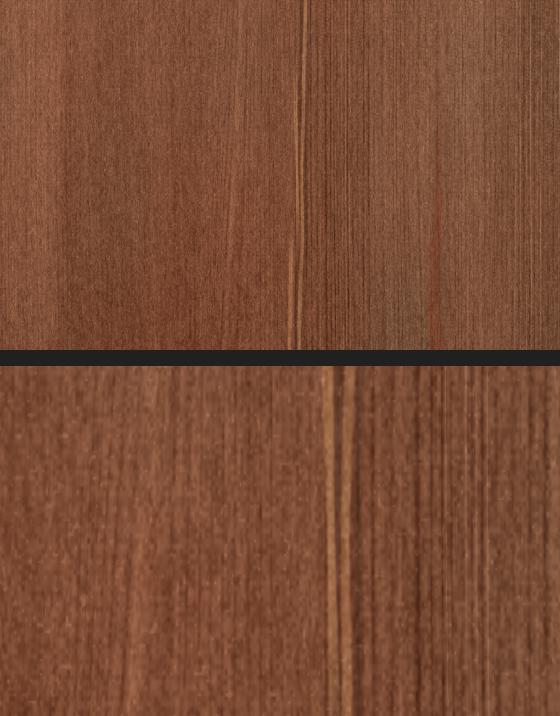
Top, the full canvas; bottom, a detail of the centre.
Reproduce this texture procedurally as a Shadertoy shader.

```glsl
// Stained softwood board with vertical grain, pale resin strands and a red streak.

float hash(vec2 p) {
    return fract(sin(dot(p, vec2(127.1, 311.7))) * 43758.5453);
}

float noise(vec2 p) {
    vec2 i = floor(p), f = fract(p);
    f = f * f * (3.0 - 2.0 * f);
    return mix(mix(hash(i), hash(i + vec2(1, 0)), f.x),
               mix(hash(i + vec2(0, 1)), hash(i + vec2(1, 1)), f.x), f.y);
}

// Soft step centred on an edge
float past(float edge, float soft, float x) {
    return smoothstep(edge - soft, edge + soft, x);
}

// Soft vertical strand around a centre line
float strand(float x, float centre, float halfWidth) {
    return 1.0 - smoothstep(halfWidth * 0.4, halfWidth, abs(x - centre));
}

// Broad lighter and darker boards across the width
float boardTone(float x, float y) {
    float tone = 0.66 - 0.24 * past(0.183 - 0.02 * (1.0 - y), 0.005 + 0.03 * (1.0 - y), x);
    tone += 0.08 * past(0.62, 0.08, x);
    tone -= 0.09 * past(0.865, 0.012, x);
    tone += 0.13 * past(1.06, 0.008, x);
    tone -= 0.15 * past(1.485, 0.02, x);
    return tone + 0.18 * (y - 0.6);
}

void mainImage(out vec4 fragColor, in vec2 fragCoord) {
    vec2 p = fragCoord / iResolution.y;
    p.x *= 1.6 * iResolution.y / iResolution.x;
    float y = p.y;

    // Grain coordinate: slight wander, with slanting lines left of centre
    float bend = exp(-pow((p.x - 0.65) / 0.06, 2.0));
    float x = p.x - 0.06 * (y - 0.5) * bend;
    x += 0.010 * (noise(vec2(p.x * 5.0, y * 1.8)) - 0.5);

    // Large patches, then long fibres, short fibres and specks
    float tone = boardTone(p.x, y);
    tone += 0.14 * (noise(vec2(x * 9.0, y * 2.2)) - 0.5);
    tone += 0.12 * (noise(vec2(x * 45.0, y * 1.5)) - 0.5);
    tone += 0.18 * (noise(vec2(x * 140.0, y * 9.0)) - 0.5);
    tone += 0.30 * (noise(vec2(x * 300.0, y * 55.0)) - 0.5);
    tone += 0.40 * (noise(vec2(x * 320.0, y * 200.0 + 31.0)) - 0.5);

    // Growth rings: unevenly spaced thin dark lines, faint on the left
    float phase = x * 440.0 + 16.0 * noise(vec2(x * 17.0, 3.0)) + 3.0 * noise(vec2(x * 60.0, y * 1.2));
    float lineId = floor(phase / 6.2832 + 0.25);
    float ring = pow(0.5 + 0.5 * sin(phase), 5.0);
    float breaks = 0.2 + 0.9 * hash(vec2(lineId, 4.0)) + 0.7 * (noise(vec2(lineId * 3.7, y * 22.0)) - 0.3);
    float ringDepth = 0.19 - 0.12 * past(0.19, 0.03, p.x) + 0.13 * past(0.6, 0.08, p.x)
                    + 0.12 * past(0.87, 0.02, p.x) - 0.09 * past(1.06, 0.03, p.x);
    tone -= ringDepth * (ring * breaks - 0.18);

    // Thin pale lines on the slant and on both sides of the right half
    float pale = pow(0.5 + 0.5 * sin(phase + 3.6), 7.0) * past(0.5, 0.1, hash(vec2(lineId, 9.0)));
    float paleArea = 0.8 * bend + 1.2 * past(0.88, 0.02, p.x) * (1.0 - past(1.05, 0.02, p.x))
                   + 1.4 * past(1.47, 0.03, p.x) + 0.4 * past(1.06, 0.03, p.x);
    tone += 0.32 * pale * paleArea * (0.3 + 0.7 * noise(vec2(x * 40.0, y * 5.0)));

    // Sparse dark pores and bright flecks
    tone -= 0.18 * smoothstep(0.76, 0.95, noise(vec2(x * 260.0, y * 80.0 + 90.0)));
    tone += 0.30 * smoothstep(0.78, 0.97, noise(vec2(x * 280.0, y * 150.0 + 7.0)));

    // Stain colour, redder on the left half
    vec3 color = mix(vec3(0.375, 0.218, 0.14), vec3(0.62, 0.425, 0.314), tone - 0.03);
    float red = 0.8 - 1.2 * past(1.06, 0.1, p.x) + 1.4 * (noise(p * vec2(6.0, 2.5) + 40.0) - 0.5);
    color += red * vec3(0.012, -0.010, -0.011);

    // Red streak, tapering towards the top
    float streakCentre = 1.242 + 0.026 * y - 0.012 * past(0.85, 0.15, y)
                       + 0.012 * (noise(vec2(y * 7.0, 5.0)) - 0.5);
    float streakWidth = mix(0.030, 0.012, smoothstep(0.1, 0.75, y));
    float streak = strand(p.x, streakCentre, streakWidth) * (1.0 - past(0.60, 0.25, y));
    color = mix(color, vec3(0.475, 0.268, 0.175) + 0.15 * (tone - 0.5), 0.75 * streak);
    color *= 1.0 - 0.06 * strand(p.x, streakCentre + 0.028, 0.014);

    // Dark seam beside the pale resin strands
    float main = 0.862 + 0.009 * smoothstep(0.5, 1.0, y) - 0.006 * (1.0 - smoothstep(0.0, 0.35, y));
    main += 0.004 * (noise(vec2(y * 6.0, 2.0)) - 0.5);
    color *= 1.0 - 0.18 * strand(p.x, main - 0.010, 0.008);
    color *= 1.0 - 0.13 * strand(p.x, main + 0.011, 0.008);

    // Three pale strands
    float side = 0.842 + 0.020 * (0.83 - y);
    float low = 0.827 + 0.016 * y;
    float width = 0.0050 + 0.0035 * noise(vec2(y * 8.0, 6.0));
    float resin = strand(p.x, main, width) * (0.6 + 0.4 * noise(vec2(y * 6.0, 8.0)));
    resin = max(resin, strand(p.x, side, width) * past(0.34, 0.12, y) * (1.0 - past(0.78, 0.08, y)));
    resin = max(resin, 0.9 * strand(p.x, low, width) * (1.0 - past(0.32, 0.08, y)));
    vec3 resinColor = vec3(0.66, 0.45, 0.31) + 0.20 * (tone - 0.5);
    color = mix(color, resinColor, 0.85 * resin);

    fragColor = vec4(color, 1.0);
}
```
